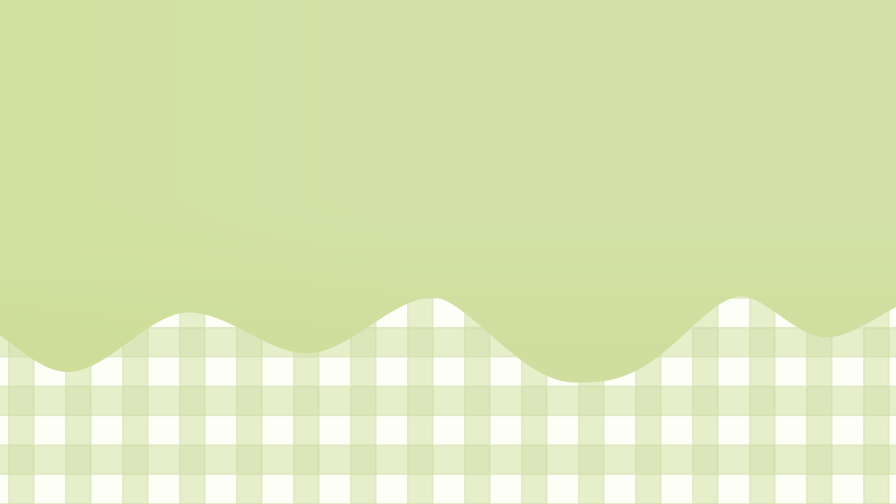
Reproduce this background procedurally as a WebGL 2 fragment shader.

```glsl
#version 300 es
precision highp float;

uniform vec2 u_resolution;
out vec4 fragColor;

// Colours
const vec3 CLOTH_WHITE = vec3(0.993, 0.995, 0.962);
const vec3 BAND_GREEN = vec3(0.900, 0.932, 0.792);
const vec3 CROSS_GREEN = vec3(0.862, 0.902, 0.730);
const vec3 COVER_TOP = vec3(0.827, 0.884, 0.653);
const vec3 COVER_LOW = vec3(0.813, 0.870, 0.618);

// Gingham layout, in canvas heights
const vec2 CHECK_PERIOD = vec2(0.1131, 0.1165);
const vec2 CHECK_START = vec2(0.0162, 0.0579);
const vec2 BAND_WIDTH = vec2(0.0521, 0.0602);
const float SEAM_WIDTH = 0.0016;
const float SEAM_DARKNESS = 0.025;

// Cover shading: height range of the darkening and the left-hand tint
const vec2 SHADE_RANGE = vec2(0.28, 0.62);
const vec3 LEFT_TINT = vec3(-0.006, 0.0, -0.018);

// Turning points of the wavy edge: x, y, skew of the curve to the next point
const int WAVE_COUNT = 9;
const vec3 WAVE[WAVE_COUNT] = vec3[](
  vec3(-0.102, 0.384, 1.0), vec3(0.134, 0.262, 1.0), vec3(0.375, 0.380, 1.0),
  vec3(0.609, 0.299, 1.0), vec3(0.861, 0.410, 0.85), vec3(1.141, 0.241, 1.45),
  vec3(1.472, 0.412, 0.92), vec3(1.639, 0.331, 1.0), vec3(1.852, 0.414, 1.0)
);

// Height of the wavy edge, eased between its turning points
float waveHeight(float x) {
  float height = WAVE[0].y;
  for (int i = 0; i < WAVE_COUNT - 1; i++) {
    float t = clamp((x - WAVE[i].x) / (WAVE[i + 1].x - WAVE[i].x), 0.0, 1.0);
    float ease = smoothstep(0.0, 1.0, pow(t, WAVE[i].z));
    height += (WAVE[i + 1].y - WAVE[i].y) * ease;
  }
  return height;
}

// Signed distance to the nearest band edge on each axis, negative inside
vec2 bandDistance(vec2 p) {
  vec2 fromCentre = p - CHECK_START - 0.5 * BAND_WIDTH;
  vec2 cell = (fract(fromCentre / CHECK_PERIOD + 0.5) - 0.5) * CHECK_PERIOD;
  return abs(cell) - 0.5 * BAND_WIDTH;
}

vec3 gingham(vec2 p, float pixel) {
  vec2 d = bandDistance(p);
  vec2 band = clamp(0.5 - d / pixel, 0.0, 1.0);
  vec3 colour = mix(CLOTH_WHITE, BAND_GREEN, max(band.x, band.y));
  colour = mix(colour, CROSS_GREEN, band.x * band.y);

  // Thin darker seams just inside the bands
  vec2 seam = 1.0 - smoothstep(vec2(0.0), vec2(SEAM_WIDTH + pixel), abs(d + SEAM_WIDTH));
  return colour - SEAM_DARKNESS * max(seam.x, seam.y) * vec3(1.0, 0.8, 1.3);
}

vec3 cover(vec2 p) {
  vec3 colour = mix(COVER_LOW, COVER_TOP, smoothstep(SHADE_RANGE.x, SHADE_RANGE.y, p.y));
  return colour + LEFT_TINT * (1.0 - smoothstep(0.0, 0.9, p.x));
}

void main() {
  vec2 p = gl_FragCoord.xy / u_resolution.y;
  float pixel = 1.0 / u_resolution.y;

  // Slope-corrected distance keeps the edge equally smooth on steep parts
  float edge = waveHeight(p.x);
  float slope = (waveHeight(p.x + pixel) - waveHeight(p.x - pixel)) / (2.0 * pixel);
  float distanceAbove = (p.y - edge) / sqrt(1.0 + slope * slope);
  float coverage = clamp(0.5 + distanceAbove / pixel, 0.0, 1.0);

  fragColor = vec4(mix(gingham(p, pixel), cover(p), coverage), 1.0);
}
```
